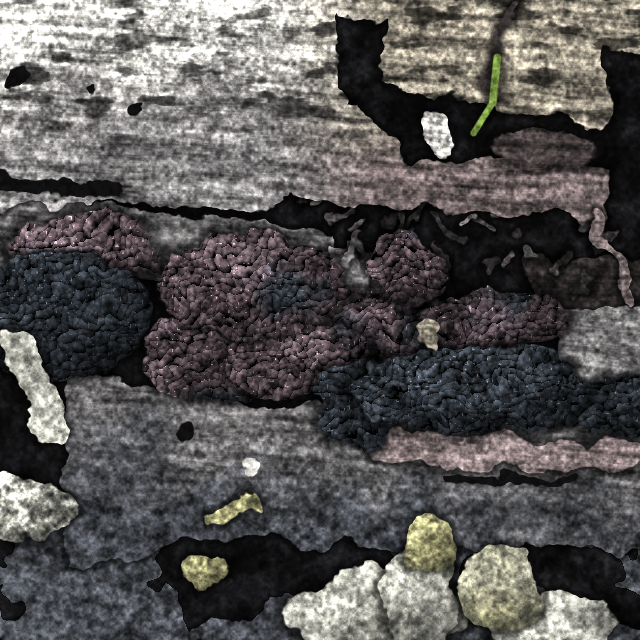
Reproduce this texture procedurally as a three.js fragment shader.

```glsl
varying vec2 vUv;

const vec2 LIGHT = vec2(-.45, .8);
const float SOFT = .0015;
const float PEBBLE_SCALE = 74.;
const int SPLINTERS = 34;
const vec3 SHADOW = vec3(.06, .06, .065);
const vec3 BLEACHED = vec3(.95, .94, .91);
const vec3 GREY = vec3(.49, .48, .48);
const vec3 TAN = vec3(.6, .57, .51);
const vec3 RED = vec3(.45, .4, .4);
const vec3 DAMP = vec3(.26, .27, .29);
const vec3 PURPLE = vec3(.34, .29, .31);
const vec3 BLUE = vec3(.2, .22, .245);
const vec3 LICHEN = vec3(.68, .68, .64);
const vec3 OLIVE = vec3(.5, .49, .36);
const vec3 STEM = vec3(.48, .6, .27);

vec3 col;
vec2 w; // warped position

float hash(vec2 p) {
  vec3 q = fract(p.xyx * .1031);
  q += dot(q, q.yzx + 33.33);
  return fract((q.x + q.y) * q.z);
}
float noise(vec2 p) {
  vec2 i = floor(p), f = fract(p), e = vec2(1, 0);
  f *= f * (3. - 2. * f);
  return mix(mix(hash(i), hash(i + e), f.x), mix(hash(i + e.yx), hash(i + 1.), f.x), f.y);
}
float fbm(vec2 p) {
  float sum = 0., amp = .53;
  for (int i = 0; i < 4; i++) { sum += amp * noise(p); p = p * 2.03 + 17.; amp *= .5; }
  return sum;
}
// Rounded cells lit from one side
float pebbles(vec2 p) {
  vec2 near = vec2(9);
  for (int k = 0; k < 9; k++) {
    vec2 c = floor(p) + vec2(mod(float(k), 3.), floor(float(k) / 3.)) - 1.;
    vec2 o = p - c - .15 - .7 * vec2(hash(c), hash(c + 41.));
    if (dot(o, o) < dot(near, near)) near = o;
  }
  return 1.15 + dot(near, LIGHT) - dot(near, near);
}
float ramp(float x0, float x1, float y0, float y1) {
  return mix(y0, y1, clamp((w.x - x0) / (x1 - x0), 0., 1.));
}
float ellipse(float x, float y, float rx, float ry) {
  return (length((w - vec2(x, y)) / vec2(rx, ry)) - 1.) * min(rx, ry);
}
float box(float x, float y, float rx, float ry) {
  vec2 d = abs(w - vec2(x, y)) - vec2(rx, ry);
  return max(d.x, d.y);
}
float segment(vec2 a, vec2 b, float r) {
  vec2 d = b - a;
  return length(w - a - d * clamp(dot(w - a, d) / dot(d, d), 0., 1.)) - r;
}
void paint(vec3 tint, float d) { col = mix(col, tint, smoothstep(SOFT, -SOFT, d)); }
// Paint with a cast shadow around the edge
void cover(vec3 tint, float d) {
  col *= mix(.4, 1., smoothstep(0., .016, d));
  paint(tint, d);
}
void lump(float x, float y, float rx, float ry, vec3 tint) {
  vec2 o = (w - vec2(x, y)) / vec2(rx, ry);
  cover(tint * (1. + .3 * dot(o, LIGHT) - .2 * dot(o, o)), ellipse(x, y, rx, ry));
}

void main() {
  vec2 p = vUv;
  float rough = fbm(p * 24.), blotch = fbm(p * 9. + 5.), grit = noise(p * 230.);
  w = p + .045 * (vec2(rough, fbm(p * 24. + 31.)) - .5);
  float fibre = fbm(vec2(p.x * 11., (p.y + .07 * p.x + .008 * blotch) * 110.));
  float fine = fbm(p * 80.);
  float grain = 1.3 * fibre + .4 * grit + .5 * rough + .5 * fine - .37;
  float crumb = .9 * rough + 1.5 * fine + .4 * grit - .4;

  // Dark ground and inner wood
  col = SHADOW * (.3 + 1.7 * crumb * rough);
  cover(DAMP * crumb, w.y - .19 + .17 * smoothstep(.48, .65, blotch));
  cover(GREY * .9 * grain, max(max(w.y - ramp(.04, .52, .69, .635), .56 - w.y), w.x - .52));
  cover(GREY * 1.5 * grain, box(.55, .57, .04, .045));
  cover(RED * .5 * grain, box(.92, .55, .1, .045));
  cover(GREY * grain, box(.97, .46, .105, .06));

  // Scattered splinters
  for (int i = 0; i < SPLINTERS; i++) {
    vec2 id = vec2(float(i), 3.7);
    vec2 a = vec2(mix(.43, .96, hash(id)), mix(.56, .68, hash(id + 9.)));
    vec2 b = a + vec2(.08, .09) * (vec2(hash(id + 15.), hash(id + 22.)) - .45);
    cover(mix(RED, GREY, hash(id + 35.)) * mix(.2, 1., hash(id + 51.)) * grain, segment(a, b, .005));
  }

  // Weathered upper log with a broken opening
  float rim = min(ramp(0., .22, .732, .68), ramp(.22, .42, .68, .664));
  rim += ramp(.42, .45, 0., .025) - ramp(.45, .94, 0., .034);
  float gap = max(w.y - ramp(.55, .95, .878, .8), ramp(.55, .64, .84, .745) - w.y);
  gap = min(max(gap, .53 - w.x), box(.565, .92, .035, .055));
  gap = min(gap, max(.945 - w.x, w.y - .925));
  vec3 wood = mix(GREY * 1.1, BLEACHED, smoothstep(.76, .96, p.y + .25 * (blotch - .5)));
  wood = mix(wood, mix(RED, TAN, smoothstep(.72, .83, p.y)), smoothstep(.4, .62, p.x));
  float rot = smoothstep(.56, .7, fbm(p * vec2(20, 45) + 3.)) * smoothstep(.75, .85, p.y);
  cover(wood * grain * (1. - .6 * rot), max(rim - w.y, -gap));
  cover(RED * .6 * grain, ellipse(.85, .765, .085, .032));
  cover(BLEACHED * .85 * grain, segment(vec2(.672, .808), vec2(.69, .775), .025));
  cover(RED * 1.15 * grain, segment(vec2(.93, .665), vec2(.99, .53), .009));
  float holes = min(ellipse(.026, .872, .018, .02), ellipse(.137, .864, .009, .009));
  holes = min(holes, ellipse(.215, .83, .011, .011));
  paint(SHADOW, min(holes, segment(vec2(0, .717), vec2(.175, .698), .013)));

  // Lower log, damp underneath
  float dry = smoothstep(.2, .37, p.y + .3 * (blotch - .5) + .09 * smoothstep(.5, .8, p.x));
  float log = max(w.y - ramp(.14, .6, .41, .345), .085 + .1 * blotch - w.y);
  cover(mix(DAMP * crumb, GREY * .9 * grain, dry), max(log, .105 - w.x));
  cover(RED * 1.2 * grain, segment(vec2(.6, .3), vec2(.98, .285), .022));
  paint(SHADOW, segment(vec2(.7, .257), vec2(.89, .25), .007));
  paint(SHADOW, ellipse(.284, .312, .013, .02));

  // Pebbled crust
  float skin = pebbles(w * PEBBLE_SCALE) * (.4 + 1.1 * rough) + .6 * (grit - .5) + fine - .5;
  skin += 1.3 * smoothstep(.87, .97, noise(p * 260. + 8.));
  vec3 plum = mix(PURPLE, BLUE, smoothstep(.5, .72, blotch)) * skin, slate = BLUE * skin;
  lump(.13, .605, .115, .06, plum);
  lump(.09, .505, .145, .105, slate * .8);
  lump(.58, .48, .14, .07, plum * .85);
  lump(.77, .498, .115, .05, plum * .85);
  lump(.325, .445, .1, .07, plum);
  lump(.46, .445, .11, .065, plum);
  lump(.388, .555, .15, .08, plum);
  lump(.635, .58, .056, .065, plum * .9);
  lump(.96, .365, .09, .05, slate * .8);
  lump(.56, .37, .07, .07, slate);
  lump(.73, .39, .19, .072, slate);

  // Pale lichen, twig and stem
  vec3 pale = LICHEN * (.1 + 1.1 * rough + .8 * fine), moss = OLIVE * crumb * 1.2;
  lump(.59, .04, .14, .07, pale);
  lump(.86, .02, .1, .055, pale);
  lump(.655, .06, .06, .085, pale);
  lump(.675, .145, .04, .045, moss);
  lump(.785, .08, .065, .075, mix(moss, pale, blotch));
  lump(.32, .1, .032, .025, moss);
  lump(.04, .205, .075, .055, pale * crumb);
  cover(moss, segment(vec2(.335, .185), vec2(.395, .22), .012));
  cover(pale * 1.1, segment(vec2(.025, .455), vec2(.085, .33), .026));
  paint(BLEACHED, ellipse(.398, .265, .013, .013));
  paint(TAN * grain, ellipse(.665, .475, .014, .018));
  cover(RED * .55, segment(vec2(.805, 1), vec2(.758, .87), .006));
  w = p;
  float stem = segment(vec2(.777, .91), vec2(.77, .84), .006);
  cover(STEM, min(stem, segment(vec2(.77, .84), vec2(.74, .792), .005)));
  col *= .4 + 1.2 * fbm(p * 150.);
  gl_FragColor = vec4(col, 1);
}
```
